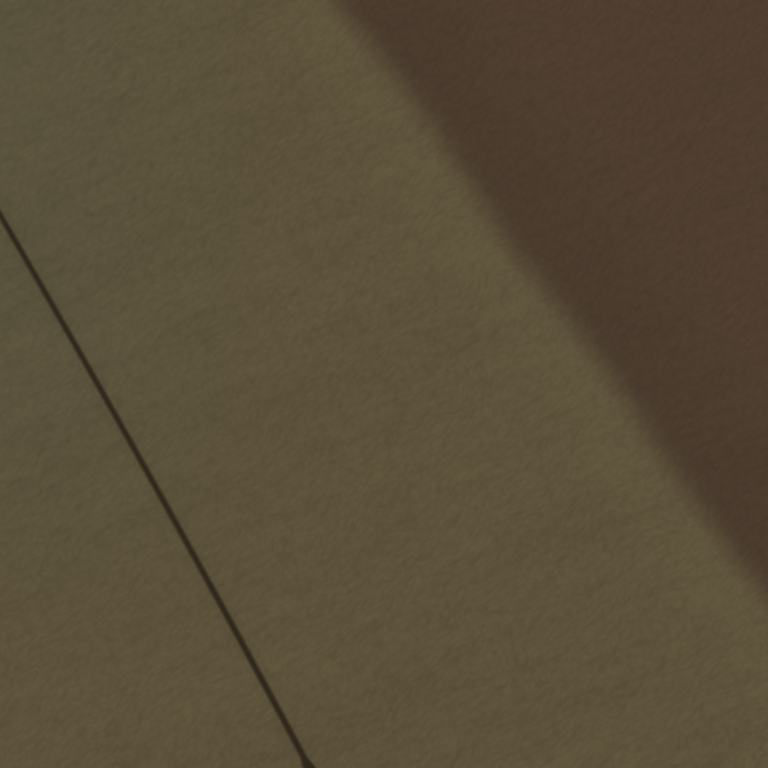
Give the GLSL for this texture, as a three.js fragment shader.

```glsl
// Worn olive hide with a dark slanting seam and a soft-edged brown stain.
// Two diagonal boundary curves divide the plane; layered sines make the
// long creases and stretched cellular noise makes the fine fibres.

varying vec2 vUv;

const vec3 OLIVE = vec3(0.361, 0.320, 0.230);
const vec3 MOSS = vec3(0.350, 0.321, 0.235);
const vec3 BROWN = vec3(0.308, 0.243, 0.185);
const vec3 DARK_BROWN = vec3(0.288, 0.230, 0.177);
const vec3 SEAM = vec3(0.180, 0.150, 0.105);

const float STAIN_SOFTNESS = 0.027;
const float SEAM_HALF_WIDTH = 0.0036;
const float SEAM_SOFTNESS = 0.0030;
const float GRAIN_ANGLE = 0.42;
const float STREAK_STRENGTH = 0.021;
const float CREASE_STRENGTH = 0.060;
const float FIBRE_STRENGTH = 0.150;
const int STREAK_LAYERS = 7;

vec2 rotate(vec2 p, float angle) {
  float c = cos(angle), s = sin(angle);
  return vec2(c * p.x + s * p.y, c * p.y - s * p.x);
}

vec2 hash2(vec2 p) {
  vec3 h = fract(p.xyx * vec3(0.1031, 0.1030, 0.0973));
  h += dot(h, h.yzx + 33.33);
  return fract((h.xx + h.yz) * h.zy);
}

// Distance to the nearest scattered point
float cellular(vec2 p) {
  vec2 cell = floor(p), local = fract(p);
  float nearest = 2.0;
  for (int y = -1; y <= 1; y++) {
    for (int x = -1; x <= 1; x++) {
      vec2 offset = vec2(float(x), float(y));
      vec2 away = offset + hash2(cell + offset + 200.0) - local;
      nearest = min(nearest, dot(away, away));
    }
  }
  return sqrt(nearest);
}

// Layered sines, stretched along the grain and gently bent
float streaks(vec2 p) {
  vec2 q = rotate(p, GRAIN_ANGLE);
  float sum = 0.0, amplitude = 0.45, frequency = 17.0;
  for (int i = 0; i < STREAK_LAYERS; i++) {
    float k = float(i);
    float bend = 0.9 * sin(q.x * frequency * 0.22 + k * 2.4 + sum * 1.5);
    float tilt = 0.12 * sin(k * 2.1);
    float fade = 0.5 + 0.5 * sin(q.x * (9.0 + 4.0 * k) + q.y * (11.0 + 7.0 * k) + k * 4.0);
    sum += amplitude * fade * sin((q.y + tilt * q.x) * frequency + bend + k * 1.9);
    amplitude *= 0.9;
    frequency *= 1.5;
  }
  return sum;
}

// Long thin creases lying along the grain
float creases(vec2 p) {
  vec2 q = rotate(p, GRAIN_ANGLE);
  q.y += 0.006 * sin(q.x * 23.0 + 3.0 * sin(q.y * 15.0));
  float broad = cellular(q * vec2(13.0, 52.0) + 11.0);
  float narrow = cellular(rotate(q, 0.12) * vec2(26.0, 95.0) + 43.0);
  return 0.5 * broad + 0.5 * narrow - 0.46;
}

// Short fibres at several slants and sizes
float fibres(vec2 p) {
  vec2 warped = p + 0.005 * sin(p.yx * vec2(41.0, 37.0) + 2.0 * sin(p * 19.0));
  float lying = cellular(rotate(warped, 0.5) * vec2(55.0, 135.0));
  float steep = cellular(rotate(warped, 1.05) * vec2(70.0, 145.0) + 31.0);
  float fine = cellular(rotate(warped, 0.75) * vec2(125.0, 190.0) + 67.0);
  return 0.35 * lying + 0.35 * steep + 0.3 * fine - 0.46;
}

// Signed distances, positive to the right of each boundary
float stainDistance(vec2 p) {
  float wobble = 0.004 * sin(p.y * 19.0 + 1.2);
  return (p.x - 1.157 + 0.714 * p.y + wobble) * 0.814;
}

float seamDistance(vec2 p) {
  return (p.x - 0.403 + 0.535 * p.y + 0.034 * p.y * p.y) * 0.873;
}

void main() {
  vec2 p = vUv;
  float stain = stainDistance(p);
  float seam = seamDistance(p);
  float streak = streaks(p);

  // Base hide, greener toward the left
  float moss = smoothstep(0.5, 0.0, p.x) * smoothstep(0.0, 0.6, p.y);
  vec3 colour = mix(OLIVE, MOSS, moss);
  colour *= 1.0 + 0.025 * exp(-pow((stain + 0.045) / 0.05, 2.0));

  // Stain, deepest just inside its border
  vec3 stainColour = mix(DARK_BROWN, BROWN, smoothstep(0.02, 0.2, stain));
  float ragged = stain + 0.004 * streak;
  float covered = smoothstep(-STAIN_SOFTNESS, STAIN_SOFTNESS, ragged);
  colour = mix(colour, stainColour, covered);

  // Surface relief, calmer on the stain
  float relief = STREAK_STRENGTH * streak - CREASE_STRENGTH * creases(p);
  relief *= mix(1.0, 0.7, covered);
  colour *= 1.0 + relief - FIBRE_STRENGTH * fibres(p);

  // Seam with a faint shade around it
  float width = SEAM_HALF_WIDTH * mix(1.1, 0.85, p.y);
  width += 0.003 * smoothstep(0.015, 0.0, p.y);
  colour *= 1.0 - 0.08 * exp(-abs(seam) / 0.007);
  float line = 1.0 - smoothstep(width - SEAM_SOFTNESS, width + SEAM_SOFTNESS, abs(seam));
  colour = mix(colour, SEAM, line * 0.95);

  gl_FragColor = vec4(colour, 1.0);
}
```
